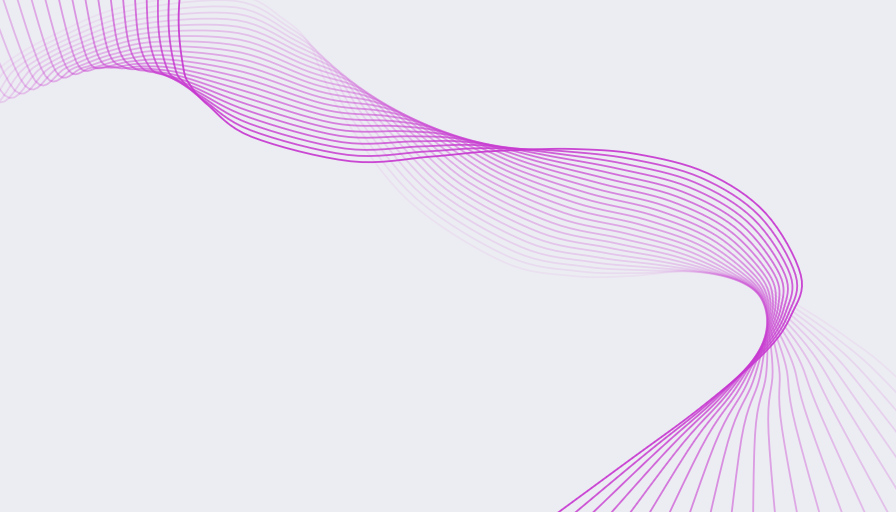
This background is drawn by a Shadertoy shader. Its source:

```glsl
// Draws a twisting ribbon of fine magenta lines that fades across its width on pale grey.

const int KNOTS = 20;
const int STEPS = 8;      // straight pieces between two knots
const int STRANDS = 23;
const float HALF_WIDTH = 0.0018;

const vec3 PAPER = vec3(0.926, 0.930, 0.950);
const vec3 MAGENTA = vec3(0.780, 0.220, 0.815);

// Ribbon borders in canvas heights; every strand is a blend of the two.
const vec2 BOLD_EDGE[KNOTS] = vec2[KNOTS](
    vec2(0.365, 1.137), vec2(0.349, 0.973), vec2(0.358, 0.868), vec2(0.372, 0.833),
    vec2(0.406, 0.795), vec2(0.491, 0.733), vec2(0.685, 0.685), vec2(0.840, 0.694),
    vec2(0.936, 0.703), vec2(1.016, 0.707), vec2(1.119, 0.709), vec2(1.244, 0.699),
    vec2(1.381, 0.662), vec2(1.495, 0.584), vec2(1.564, 0.463), vec2(1.546, 0.386),
    vec2(1.495, 0.313), vec2(1.370, 0.205), vec2(1.210, 0.087), vec2(0.868, -0.164));

const vec2 FAINT_EDGE[KNOTS] = vec2[KNOTS](
    vec2(-0.217, 0.977), vec2(-0.091, 0.767), vec2(0.000, 0.868), vec2(0.114, 0.936),
    vec2(0.251, 0.989), vec2(0.457, 1.011), vec2(0.559, 0.959), vec2(0.605, 0.913),
    vec2(0.628, 0.858), vec2(0.674, 0.767), vec2(0.799, 0.607), vec2(0.982, 0.489),
    vec2(1.119, 0.461), vec2(1.233, 0.461), vec2(1.336, 0.470), vec2(1.432, 0.461),
    vec2(1.502, 0.436), vec2(1.648, 0.345), vec2(1.792, 0.224), vec2(2.192, -0.187));

// Catmull-Rom curve from b to c
vec2 spline(vec2 a, vec2 b, vec2 c, vec2 d, float u) {
    return b + 0.5 * u * (c - a + u * (2.0 * a - 5.0 * b + 4.0 * c - d
             + u * (3.0 * (b - c) + d - a)));
}

// Both border points at one place along the ribbon: bold in xy, faint in zw
vec4 ribbonAt(int knot, float u) {
    int before = max(knot - 1, 0);
    int next = min(knot + 1, KNOTS - 1);
    int after = min(knot + 2, KNOTS - 1);
    return vec4(
        spline(BOLD_EDGE[before], BOLD_EDGE[knot], BOLD_EDGE[next], BOLD_EDGE[after], u),
        spline(FAINT_EDGE[before], FAINT_EDGE[knot], FAINT_EDGE[next], FAINT_EDGE[after], u));
}

float segmentDistanceSq(vec2 p, vec2 a, vec2 b) {
    vec2 ab = b - a;
    vec2 ap = p - a;
    vec2 gap = ap - ab * clamp(dot(ap, ab) / max(dot(ab, ab), 1e-9), 0.0, 1.0);
    return dot(gap, gap);
}

bool nearPatch(vec2 p, vec4 s, vec4 e, float margin) {
    vec2 low = min(min(s.xy, s.zw), min(e.xy, e.zw)) - margin;
    vec2 high = max(max(s.xy, s.zw), max(e.xy, e.zw)) + margin;
    return all(greaterThan(p, low)) && all(lessThan(p, high));
}

float acrossRibbon(int strand) {
    return float(strand) / float(STRANDS - 1);
}

void mainImage(out vec4 fragColor, in vec2 fragCoord) {
    vec2 p = fragCoord / iResolution.y;
    float pixel = 1.0 / iResolution.y;

    float nearestSq[STRANDS];
    for (int i = 0; i < STRANDS; i++) nearestSq[i] = 1.0;

    // Walk along the ribbon and measure each strand in the patches close by
    vec4 start = ribbonAt(0, 0.0);
    for (int k = 0; k < KNOTS - 1; k++) {
        for (int j = 1; j <= STEPS; j++) {
            vec4 end = ribbonAt(k, float(j) / float(STEPS));
            if (nearPatch(p, start, end, HALF_WIDTH + pixel)) {
                for (int i = 0; i < STRANDS; i++) {
                    float t = acrossRibbon(i);
                    vec2 a = mix(start.xy, start.zw, t);
                    vec2 b = mix(end.xy, end.zw, t);
                    nearestSq[i] = min(nearestSq[i], segmentDistanceSq(p, a, b));
                }
            }
            start = end;
        }
    }

    // Layer the strands from faint to bold
    vec3 color = PAPER;
    for (int i = STRANDS - 1; i >= 0; i--) {
        float coverage = clamp(0.5 + (HALF_WIDTH - sqrt(nearestSq[i])) / pixel, 0.0, 1.0);
        float opacity = mix(0.92, 0.07, pow(acrossRibbon(i), 0.75));
        color = mix(color, MAGENTA, coverage * opacity);
    }
    fragColor = vec4(color, 1.0);
}
```
